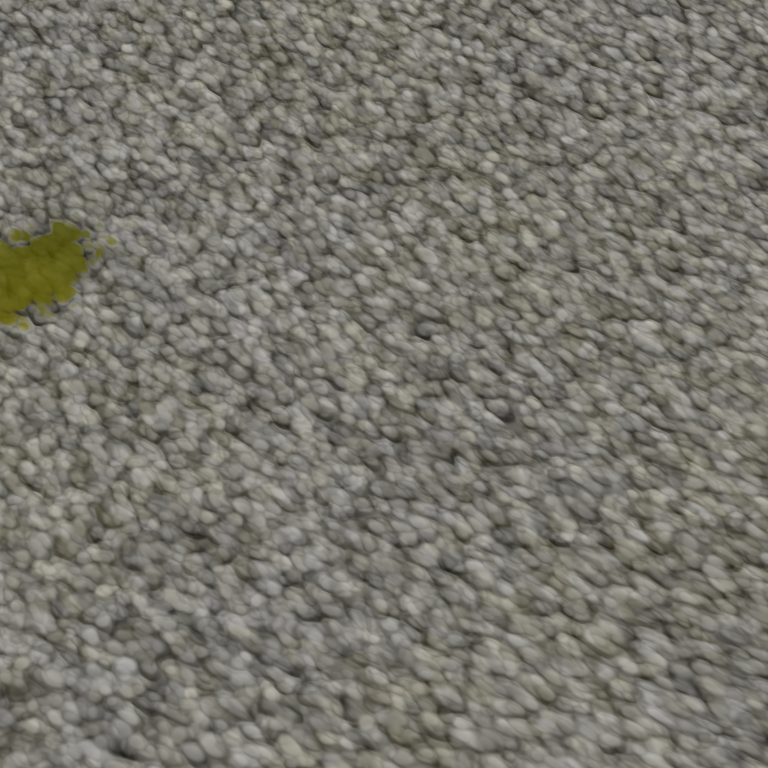
Reproduce this texture procedurally as a WebGL 2 fragment shader.

```glsl
#version 300 es
precision highp float;
// Soft grey gravel receding upward, with a small patch of moss at the left.

#define GRAINS_ACROSS 34.0
#define GRAINS_UP 48.0
#define RECEDE 0.8
#define SLANT 0.5
#define SOFTNESS 10.0
#define BASE_TONE 0.538
#define TINT_RANGE 0.24
#define FACET_SHADE 0.15
#define GAP_SHADE 0.16
#define GRIT 0.42
#define MOSS_CENTER vec2(0.040, 0.643)
#define MOSS_RADII vec2(0.102, 0.055)

uniform vec2 u_resolution;
out vec4 fragColor;

vec3 hash3(vec2 cell) {
    vec3 p = fract(cell.xyx * vec3(0.1031, 0.1030, 0.0973));
    p += dot(p, p.yxz + 33.33);
    return fract((p.xxy + p.yzz) * p.zyx);
}

// Layered sines, roughly -1 to 1
float waves(vec2 p) {
    return 0.5 * sin(p.x + 1.7 * sin(p.y * 0.8))
         + 0.3 * sin(p.y * 1.9 - p.x * 1.1 + 2.0)
         + 0.2 * sin(p.x * 3.1 + p.y * 2.3 + 4.0);
}

// Ground plane: rows crowd together with distance, grains lean down to the right
vec2 groundGrid(vec2 uv) {
    vec2 g = vec2((uv.x - 0.5) * GRAINS_ACROSS * (1.0 + RECEDE * uv.y),
                  GRAINS_UP * uv.y * (1.0 + 0.5 * RECEDE * uv.y));
    g.y += SLANT * g.x;
    return g + 0.16 * vec2(waves(g * 1.3), waves(g.yx * 1.1 + 7.0));
}

// Softly blended cellular stones: x = relief, y = hue
vec2 stones(vec2 p) {
    vec2 home = floor(p);
    float total = 0.0;
    vec2 blend = vec2(0.0);
    for (int j = -1; j <= 1; j++) {
        for (int i = -1; i <= 1; i++) {
            vec2 cell = home + vec2(i, j);
            vec3 place = hash3(cell + 71.0);
            vec3 look = hash3(cell + 213.0);
            vec2 offset = p - cell - place.xy;

            // Each stone has its own girth, tint and tilted, top-lit face
            float girth = mix(0.75, 1.35, place.z);
            float weight = exp(-SOFTNESS * girth * dot(offset, offset));
            vec2 tilt = vec2(1.4 * look.z - 0.7, 0.4 + 0.8 * place.z);
            float tone = (look.x - 0.5) * TINT_RANGE + FACET_SHADE * dot(offset, tilt);
            blend += weight * vec2(tone, look.y - 0.5);
            total += weight;
        }
    }
    // Shadow pools where every stone is far away
    float remoteness = -log(total + 0.0001) / SOFTNESS;
    float gap = smoothstep(0.08, 0.38, remoteness);
    blend /= total + 0.0001;
    return vec2(blend.x - GAP_SHADE * gap, blend.y);
}

// Signed moss outline in canvas units, negative inside
float mossDistance(vec2 uv) {
    vec2 axis = vec2(0.85, 0.527);
    vec2 rel = uv - MOSS_CENTER;
    vec2 local = vec2(dot(rel, axis), dot(rel, vec2(-axis.y, axis.x)));
    float d = (length(local / MOSS_RADII) - 1.0) * MOSS_RADII.y;
    return d + 0.007 * waves(uv * 75.0);
}

void main() {
    vec2 uv = gl_FragCoord.xy / u_resolution;
    vec2 grid = groundGrid(uv);

    // Main stones overlaid with smaller, turned chips
    vec2 coarse = stones(grid);
    vec2 chips = stones(mat2(1.5, 0.35, -0.3, 1.5) * grid + 40.0);
    float relief = 0.8 * coarse.x + GRIT * chips.x;
    float tone = BASE_TONE + relief + 0.007 * waves(uv * 9.0);

    // Slightly warm grey, drifting between olive and cool stones
    float warmth = 0.030 * coarse.y + 0.008 * waves(uv * 7.0 + 3.0);
    vec3 color = tone + vec3(0.004, -0.003, -0.036)
               + warmth * vec3(0.35, 0.15, -0.9);

    // Moss: muted olive, darker at the top, with a soft ragged border
    float border = mossDistance(uv) - 0.07 * coarse.x;
    float cover = 1.0 - smoothstep(-0.009, 0.007, border);
    vec3 moss = vec3(0.385, 0.375, 0.11) + 0.2 * relief
              - 0.5 * (uv.y - MOSS_CENTER.y) * vec3(1.0, 0.8, 0.0)
              + 0.02 * waves(uv * 48.0) * vec3(1.0, 0.9, 0.3);
    color = mix(color, moss, cover);

    fragColor = vec4(clamp(color, 0.0, 1.0), 1.0);
}
```
